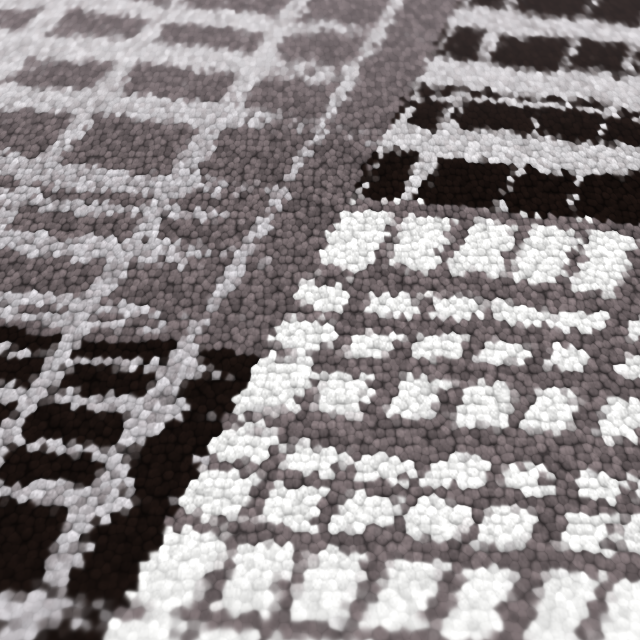
A WebGL 1 fragment shader for this texture:

```glsl
precision highp float;
// Draws a tufted patchwork carpet seen at a slant, with plaid patches and soft focus near and far.
uniform vec2 u_resolution;

const float TUFTS = 88.0;         // tufts across the canvas at mid depth
const float JITTER = 0.75;        // scatter of tuft centres in their cells
const float RAGGED = 0.62;        // how strongly tufts break up stripe edges
const float ROW_TILT = 0.1;
const float SEAM_RIGHT = 0.258;   // row seam, right half
const float SEAM_LEFT = 0.517;    // row seam, left half
const float CHECK_STEP = 0.105;   // column spacing of the pale patch
const vec3 WHITE = vec3(0.925, 0.925, 0.92);
const vec3 SILVER = vec3(0.76, 0.75, 0.765);
const vec3 TAUPE = vec3(0.43, 0.39, 0.395);
const vec3 BLACK = vec3(0.095, 0.065, 0.055);
const vec3 HAZE = vec3(0.84, 0.80, 0.84);

float hash(vec2 p) {
  vec3 q = fract(vec3(p.xyx) * 0.1031);
  q += dot(q, q.yzx + 33.33);
  return fract((q.x + q.y) * q.z);
}

float noise(vec2 p) {
  vec2 i = floor(p), f = fract(p);
  f = f * f * (3.0 - 2.0 * f);
  return mix(mix(hash(i), hash(i + vec2(1.0, 0.0)), f.x),
             mix(hash(i + vec2(0.0, 1.0)), hash(i + 1.0), f.x), f.y);
}

// Coverage of four soft stripes
float bands(float x, vec4 centre, vec4 halfWidth) {
  vec4 b = 1.0 - smoothstep(halfWidth * 0.4, halfWidth * 1.7, abs(vec4(x) - centre));
  return max(max(b.x, b.y), max(b.z, b.w));
}

// Canvas (y down) to tuft grid, and back
vec2 toGrid(vec2 p) {
  float w = 0.6 + 0.8 * p.y;
  return TUFTS * vec2((p.x - 0.5) / w, log(w) / 0.8);
}
vec2 fromGrid(vec2 g) {
  float w = exp(0.8 * g.y / TUFTS);
  return vec2(g.x * w / TUFTS + 0.5, (w - 0.6) / 0.8);
}

// Yarn colour of one tuft
vec3 yarn(vec2 p, vec2 id, float blur) {
  float h = hash(id + 71.0);
  float clump = noise(id * 0.36 + 9.0);
  float wave = noise(p * 11.0) - 0.5;
  float row = p.y - ROW_TILT * p.x + 0.016 * wave;
  float col = (p.x - 0.73 + 0.555 * p.y) * 2.5 / (p.y + 2.0) + 0.012 * (h - 0.5);
  float fade = 0.65 + 0.5 * noise(p * 14.0 + 40.0);
  vec3 base = BLACK, pale = mix(SILVER, TAUPE, 0.55 * h * h);
  float light;

  if (col > -0.012 && row > SEAM_RIGHT - 0.006) {
    // Pale check
    float rows = max(bands(row, vec4(0.263, 0.378, 0.445, 0.51), vec4(0.009, 0.019, 0.013, 0.014)),
                     bands(row, vec4(0.62, 0.70, 0.79, 0.935), vec4(0.023, 0.011, 0.017, 0.012)));
    float gap = abs(fract((col - 0.095) / CHECK_STEP + 0.5) - 0.5) * CHECK_STEP;
    float cols = (1.0 - smoothstep(0.004, 0.028, gap)) * step(0.05, col);
    cols = max(cols * 0.78, bands(col, vec4(0.515), vec4(0.022)));
    float border = 1.0 - smoothstep(0.065, 0.09, col);
    float dark = max(rows * mix(0.95, 0.6, border), cols * fade);
    dark += 0.16 * bands(row, vec4(0.54), vec4(0.09)) * (1.0 - border);
    light = 1.0 - dark;
    base = TAUPE;
    pale = mix(WHITE, SILVER, 0.45 * h * smoothstep(0.1, 0.5, dark));
  } else if (col > -0.012) {
    // Far black plaid
    float rows = bands(row, vec4(0.153, 0.048, -0.042, 0.085), vec4(0.021, 0.023, 0.016, 0.004));
    float cols = bands(col, vec4(0.085, 0.247, 0.365, 0.0), vec4(0.02, 0.009, 0.009, 0.008));
    light = max(rows, cols * 0.68 * fade) * 0.95;
    pale = mix(pale, WHITE, 0.35);
  } else if (row < SEAM_LEFT) {
    // Taupe plaid
    float rows = max(bands(row, vec4(-0.005, 0.063, 0.152, 0.262), vec4(0.012, 0.017, 0.019, 0.018)),
                     bands(row, vec4(0.308, 0.372, 0.46, 0.492), vec4(0.01, 0.019, 0.012, 0.01)));
    float cols = bands(col, vec4(-0.135, -0.325, -0.57, -0.79), vec4(0.014, 0.02, 0.02, 0.025));
    float open = smoothstep(-0.08, -0.38, col);
    light = max(rows * mix(0.25, 0.85, open), cols * 0.85 * fade);
    light += 0.14 * open * smoothstep(0.4, 0.1, p.y);
    base = TAUPE * 0.96;
    pale = mix(pale, WHITE, 0.4 * smoothstep(0.3, 0.05, p.y));
  } else {
    // Near black plaid
    float rows = max(bands(row, vec4(0.553, 0.615, 0.692, 0.765), vec4(0.008, 0.016, 0.01, 0.019)),
                     bands(row, vec4(0.945), vec4(0.025)));
    float cols = bands(col, vec4(-0.127, -0.32, -0.46, -0.127), vec4(0.026, 0.02, 0.015, 0.02));
    light = max(rows * 0.72, cols * 0.85 * fade);
    light *= 1.0 - 0.45 * smoothstep(-0.1, -0.06, col);
  }

  // Ragged yarn choice, with a middle tone at the edges
  float cut = 0.5 + RAGGED * (0.65 * (clump - 0.5) + 0.6 * (h - 0.5));
  float soft = 0.12 + 0.14 * blur;
  float pick = smoothstep(-soft, soft, light - cut);
  vec3 c = mix(base, pale, pick);
  return c * mix(0.8 + 0.4 * hash(id + 13.0), 1.0, 0.55 * pick);
}

void main() {
  vec2 p = gl_FragCoord.xy / u_resolution;
  p.y = 1.0 - p.y;
  float blur = max(smoothstep(0.32, 0.02, p.y), 0.8 * smoothstep(0.78, 1.0, p.y));
  float sharp = mix(9.0, 2.8, blur);

  // Blend the nearest tufts
  vec2 g = toGrid(p), cell = floor(g);
  vec3 sum = vec3(0.0);
  float total = 0.0, nearest = 4.0;
  for (int j = -1; j <= 1; j++) {
    for (int i = -1; i <= 1; i++) {
      vec2 id = cell + vec2(float(i), float(j));
      vec2 centre = id + 0.5 + JITTER * (vec2(hash(id), hash(id + 37.0)) - 0.5);
      vec2 d = g - centre;
      float d2 = dot(d, d);
      float weight = exp(-sharp * d2);
      float lit = 1.0 - 0.22 * d.y * (1.0 - blur);
      sum += weight * lit * yarn(fromGrid(centre), id, blur);
      total += weight;
      nearest = min(nearest, d2);
    }
  }
  vec3 color = sum / total;

  // Shaded gaps, fine fibres and distant haze
  float bright = dot(color, vec3(0.333));
  float gapShade = mix(0.5, 0.16, smoothstep(0.3, 0.85, bright)) * (1.0 - 0.85 * blur);
  color *= 1.04 - gapShade * smoothstep(0.06, 0.6, nearest);
  color *= 1.0 + 0.14 * (1.0 - blur) * (noise(g * vec2(4.2, 3.4)) - 0.5);
  color = mix(color, HAZE, 0.14 * smoothstep(0.3, 0.0, p.y));
  gl_FragColor = vec4(clamp(color, 0.0, 1.0), 1.0);
}
```
